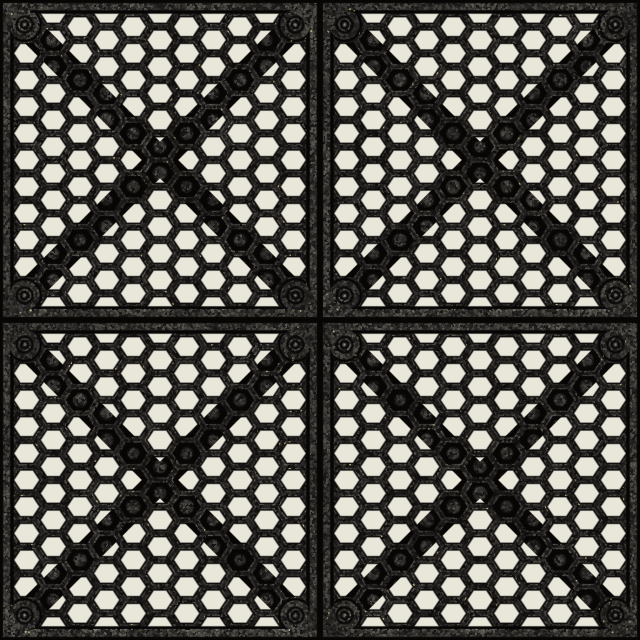
Reproduce this pattern procedurally as a WebGL 1 fragment shader.

```glsl
precision highp float;
// Worn black grating panels: hexagonal holes, crossed braces, framed edges and corner screws.

#define PANELS 2.0        // panels across and down
#define SIZE 384.0        // panel side in panel units
#define PITCH 32.0        // spacing of hexagon columns and rows
#define HOLE 11.2         // half height of a hole
#define BRACE 22.0        // half width of a brace, measured along an axis
#define OPENING 16.5      // width of the frame up to the open grid
#define SCREW 29.5        // distance of a screw from the panel edges
#define GRAINS 256.0      // grain cells across the canvas
#define WEAR 1.0          // strength of the grain
#define INK vec3(0.028, 0.022, 0.020)
#define PAPER vec3(0.915, 0.902, 0.855)
#define METAL vec3(1.0, 0.99, 0.92)

uniform vec2 u_resolution;

const float TAU = 6.2831853;
float soft;               // edge softness in panel units

float hash(vec2 p) {
  vec3 q = fract(vec3(p.xyx) * 0.1031);
  q += dot(q, q.yzx + 33.33);
  return fract((q.x + q.y) * q.z);
}

// Wrapping cellular noise: distance to the nearest point, and its random value
vec2 cellular(vec2 p) {
  vec2 cell = floor(p);
  vec2 best = vec2(8.0, 0.0);
  for (int j = -1; j <= 1; j++) {
    for (int i = -1; i <= 1; i++) {
      vec2 c = cell + vec2(float(i), float(j));
      vec2 id = mod(c, GRAINS);
      vec2 point = c + vec2(hash(id), hash(id + 311.0));
      float d = length(p - point);
      if (d < best.x) best = vec2(d, hash(id + 617.0));
    }
  }
  return best;
}

float fill(float d) { return 1.0 - smoothstep(-soft, soft, d); }
float line(float d, float halfWidth) { return fill(abs(d) - halfWidth); }

// Flat-topped hexagon norm, stretched so that columns and rows share one pitch
float hexNorm(vec2 p) {
  p = abs(p);
  return max(p.y, 0.75 * p.x + 0.5 * p.y);
}

vec2 nearestCentre(vec2 p, vec2 shift) {
  vec2 period = vec2(2.0 * PITCH, PITCH);
  return floor((p - shift) / period + 0.5) * period + shift;
}

void main() {
  vec2 uv = gl_FragCoord.xy / u_resolution;
  soft = 0.4 + 0.7 * PANELS * SIZE / u_resolution.y;
  vec2 panel = floor(uv * PANELS);
  vec2 p = (fract(uv * PANELS) - 0.5) * SIZE;

  // Fine grain and broad patches of wear, both continuous over the canvas
  vec2 cells = cellular(uv * GRAINS);
  float patches = sin(TAU * (3.0 * uv.x + 5.0 * uv.y) + 2.0 * sin(TAU * 4.0 * uv.x))
                + sin(TAU * (7.0 * uv.x - 4.0 * uv.y) + 2.0 * sin(TAU * 5.0 * uv.y));
  float grain = WEAR * cells.y * (1.15 - 0.6 * cells.x) * (1.0 + 0.12 * patches);

  // Hexagonal grid, nearest of two interleaved lattices
  vec2 centre = nearestCentre(p, vec2(0.0, 0.5 * PITCH));
  vec2 other = nearestCentre(p, vec2(PITCH, 0.0));
  if (hexNorm(p - other) < hexNorm(p - centre)) centre = other;
  vec2 local = p - centre;
  float h = hexNorm(local);
  float hole = fill(h - HOLE);

  // Walls with a worn rim and a dull crest
  float shade = fill(13.6 - h) * (0.03 + 0.12 * grain);
  shade += line(h - 13.5, 0.6) * (0.02 + 0.28 * grain);

  // Braces behind the holes, with a dusty patch at each hexagon
  float brace = fill(abs(abs(p.x) - abs(p.y)) - BRACE);
  float dustSize = 7.5 + 2.0 * hash(centre + SIZE * (panel + 1.0));
  float dust = 1.0 - smoothstep(dustSize - 3.0, dustSize + 1.0, length(local));
  shade += hole * brace * dust * (0.05 + 0.22 * grain);
  float open = hole * (1.0 - brace);

  // Frame: black seam, grey band, black inner lip
  float edge = 0.5 * SIZE - max(abs(p.x), abs(p.y));
  float frame = fill(edge - OPENING);
  float band = fill(abs(edge - 8.0) - 4.2);
  shade = mix(shade, band * (0.065 + 0.24 * grain), frame);
  float lowerLip = line(p.y + 0.5 * SIZE - 12.5, 0.6) * step(abs(p.x), 0.5 * SIZE - 12.0);
  shade += lowerLip * 0.4 * grain;
  open *= 1.0 - frame;

  // Corner plates and screws
  vec2 s = abs(p) - (0.5 * SIZE - SCREW);
  float r = length(s);
  float shadow = fill(r - 21.0);
  float plate = min(r - 18.0, max(-min(s.x, s.y), 4.0 - edge));
  open *= 1.0 - shadow;
  shade *= 1.0 - shadow * (1.0 - frame);
  shade = mix(shade, 0.055 + 0.22 * grain, fill(plate));
  shade *= 1.0 - 0.9 * line(r - 9.5, 1.5);
  shade *= 1.0 - 0.9 * line(r - 4.2, 1.4);
  shade += line(r - 6.8, 0.5) * 0.12 * grain + fill(r - 1.4) * 0.28;

  // Scattered brassy glints, denser beside the screws
  float rarity = mix(0.992, 0.95, line(r - 20.0, 2.0));
  float glint = step(rarity, cells.y) * smoothstep(0.6, 0.1, cells.x);
  glint *= max(line(h - 13.5, 0.8) * (1.0 - frame), line(r - 20.0, 1.5));

  vec3 color = INK + METAL * shade;
  color += glint * vec3(0.42, 0.36, 0.16);
  gl_FragColor = vec4(mix(color, PAPER, open), 1.0);
}
```
